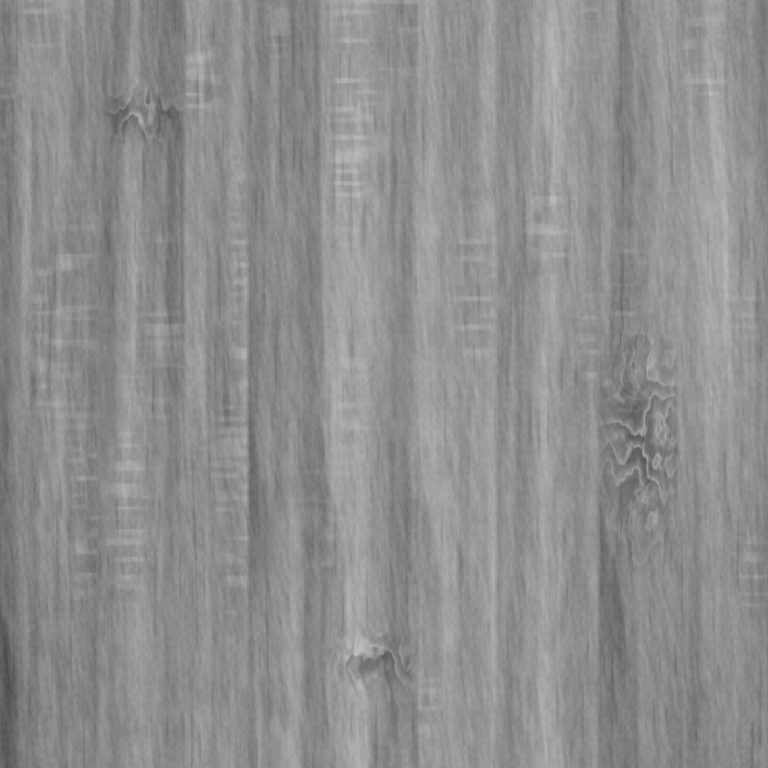
Give the GLSL for this texture, as a WebGL 1 fragment shader.

```glsl
precision highp float;

uniform vec2 u_resolution;

const float PLANKS = 9.0;
const float BASE_GREY = 0.572;

float hash(vec2 p) {
  return fract(sin(dot(p, vec2(127.1, 311.7))) * 43758.5453);
}

float noise(vec2 p) {
  vec2 cell = floor(p);
  vec2 f = fract(p);
  f = f * f * (3.0 - 2.0 * f);
  float low = mix(hash(cell), hash(cell + vec2(1.0, 0.0)), f.x);
  float high = mix(hash(cell + vec2(0.0, 1.0)), hash(cell + 1.0), f.x);
  return mix(low, high, f.y);
}

float fbm(vec2 p) {
  float sum = 0.0;
  float weight = 0.533;
  for (int i = 0; i < 4; i++) {
    sum += weight * noise(p);
    p = p * 2.03 + 13.7;
    weight *= 0.5;
  }
  return sum;
}

// Left border of a plank, jittered around an even spacing
float plankEdge(float id) {
  return (id + 0.5 * (hash(vec2(id, 4.0)) - 0.5)) / PLANKS;
}

// Soft mask of the knot; only every third plank carries one
float knotMask(vec2 uv, float id, float left, float right) {
  float hasKnot = step(abs(mod(id, 3.0) - 1.0), 0.1);
  float height = mix(0.032, 0.12, step(6.0, id));
  vec2 center = vec2(mix(left, right, 0.55), fract(0.85 + 0.29 * (id - 1.0) / 3.0));
  vec2 q = (uv - center) / vec2(0.045, height);
  return hasKnot * exp(-dot(q, q));
}

// Dark pointed flame that hugs the left border and fades downward
float flameMask(vec2 uv, float id, float left) {
  float tip = 0.25 + 0.7 * hash(vec2(id, 9.0));
  float drop = tip - uv.y;
  float width = 0.032 * smoothstep(0.0, 0.22, drop) + 0.004 * (noise(uv * vec2(8.0, 30.0)) - 0.5);
  float inside = 1.0 - smoothstep(width - 0.004, width + 0.004, uv.x - left);
  float fade = smoothstep(0.0, 0.03, drop) * (1.0 - smoothstep(0.12, 0.38, drop));
  return inside * fade * step(0.45, hash(vec2(id, 21.0)));
}

// Pale saw lines running across the grain, gathered in patches
float sawMarks(vec2 uv, float seed) {
  float patches = smoothstep(0.58, 0.85, noise(uv * vec2(17.0, 6.0) + seed));
  float lines = noise(vec2(uv.x * 22.0, uv.y * 135.0) + seed);
  return patches * (smoothstep(0.45, 0.9, lines) - 0.2);
}

// Wavy dark curls with thin pale rims
float knotCurls(vec2 uv, float seed) {
  float phase = uv.y * 17.0 + 5.0 * fbm(uv * vec2(24.0, 13.0) + seed);
  float wave = fract(phase);
  float dark = smoothstep(0.0, 0.75, wave) * (1.0 - smoothstep(0.85, 1.0, wave));
  float rim = smoothstep(0.0, 0.08, wave) * (1.0 - smoothstep(0.08, 0.22, wave));
  return 0.45 * rim - dark;
}

float plankShade(vec2 uv, float id) {
  float seed = id * 17.3;
  float left = plankEdge(id);
  float right = plankEdge(id + 1.0);
  float knot = knotMask(uv, id, left, right);

  // Grain lines wander gently and swirl near a knot
  vec2 p = uv;
  p.x += 0.018 * (noise(uv * vec2(9.0, 2.5) + seed) - 0.5);
  p.x += 0.13 * knot * (fbm(uv * vec2(18.0, 15.0) + seed) - 0.5);

  float shade = BASE_GREY + 0.055 * (hash(vec2(id, 2.0)) - 0.5);
  shade += 0.27 * (fbm(p * vec2(21.0, 0.9) + seed) - 0.5);
  shade += 0.15 * (fbm(p * vec2(75.0, 2.6) + seed) - 0.5);

  // Short slanted pores and fine fibre
  vec2 slanted = p + vec2(0.12 * p.y, 0.0);
  shade += 0.065 * (noise(slanted * vec2(230.0, 38.0) + seed) - 0.5);
  shade += 0.045 * (noise(uv * vec2(370.0, 190.0)) - 0.5);
  shade -= 0.05 * smoothstep(0.72, 0.95, noise(p * vec2(190.0, 14.0) + seed));

  shade += 0.07 * sawMarks(uv, seed);
  shade -= 0.075 * flameMask(uv, id, left);
  shade += knot * (0.16 * knotCurls(uv, seed) + 0.01);
  return shade;
}

void main() {
  vec2 uv = gl_FragCoord.xy / u_resolution;

  float id = -1.0;
  for (int i = 0; i < 11; i++) {
    id += step(plankEdge(float(i)), uv.x);
  }

  // Blend with the nearer neighbour for a smooth border
  float toLeft = uv.x - plankEdge(id);
  float toRight = plankEdge(id + 1.0) - uv.x;
  float neighbour = toLeft < toRight ? id - 1.0 : id + 1.0;
  float own = 0.5 + 0.5 * smoothstep(0.0, 0.003, min(toLeft, toRight));
  float shade = mix(plankShade(uv, neighbour), plankShade(uv, id), own);

  gl_FragColor = vec4(vec3(clamp(shade, 0.3, 0.74)), 1.0);
}
```
